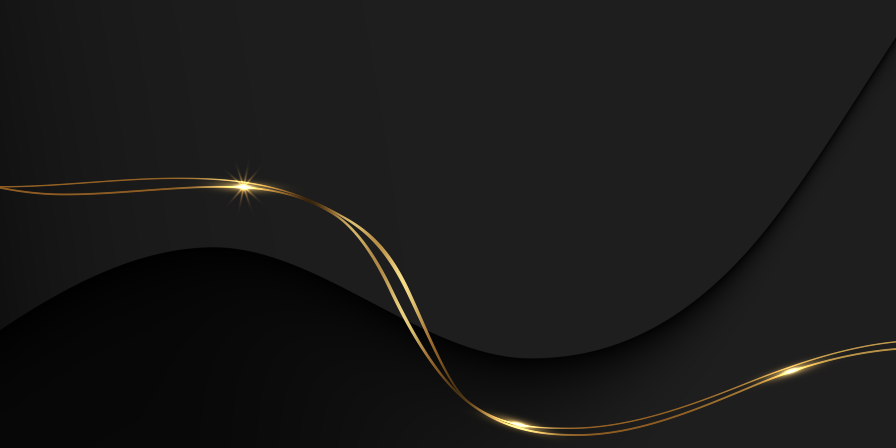
A WebGL 1 fragment shader for this background:

```glsl
precision highp float;
// Dark layered wave panels crossed by two twisting gold strands with glints.

uniform vec2 u_resolution;

// Cubic through two knots, each given as (x, height, slope).
float hermite(float x, vec3 a, vec3 b) {
  float w = b.x - a.x;
  float t = clamp((x - a.x) / w, 0.0, 1.0);
  float s = 1.0 - t;
  return mix(a.y, b.y, t * t * (3.0 - 2.0 * t)) + w * t * s * (a.z * s - b.z * t);
}

float panelEdge(float x) {
  vec3 crest = vec3(0.477, 0.448, 0.0);
  vec3 trough = vec3(1.185, 0.2, 0.0);
  vec3 rise = vec3(1.667, 0.4375, 1.11);
  if (x < crest.x) return hermite(x, vec3(0.0, 0.263, 0.675), crest);
  if (x < trough.x) return hermite(x, crest, trough);
  if (x < rise.x) return hermite(x, trough, rise);
  return hermite(x, rise, vec3(2.0, 0.917, 1.52));
}

float outerStrand(float x) {
  vec3 crest = vec3(0.396, 0.602, 0.0);
  vec3 twist = vec3(0.742, 0.529, -0.55);
  vec3 fall = vec3(0.911, 0.349, -2.1);
  vec3 cross = vec3(1.047, 0.102, -0.75);
  vec3 trough = vec3(1.271, 0.044, 0.0);
  vec3 rise = vec3(1.667, 0.1445, 0.4);
  if (x < crest.x) return hermite(x, vec3(0.0, 0.583, 0.0), crest);
  if (x < twist.x) return hermite(x, crest, twist);
  if (x < fall.x) return hermite(x, twist, fall);
  if (x < cross.x) return hermite(x, fall, cross);
  if (x < trough.x) return hermite(x, cross, trough);
  if (x < rise.x) return hermite(x, trough, rise);
  return hermite(x, rise, vec3(2.0, 0.237, 0.1));
}

float innerStrand(float x) {
  vec3 dip = vec3(0.143, 0.566, 0.0);
  vec3 crest = vec3(0.495, 0.583, 0.0);
  vec3 twist = vec3(0.742, 0.524, -0.6);
  vec3 fall = vec3(0.872, 0.354, -2.1);
  vec3 cross = vec3(1.049, 0.099, -0.75);
  vec3 trough = vec3(1.289, 0.029, 0.0);
  vec3 rise = vec3(1.68, 0.138, 0.42);
  if (x < dip.x) return hermite(x, vec3(0.0, 0.581, -0.2), dip);
  if (x < crest.x) return hermite(x, dip, crest);
  if (x < twist.x) return hermite(x, crest, twist);
  if (x < fall.x) return hermite(x, twist, fall);
  if (x < cross.x) return hermite(x, fall, cross);
  if (x < trough.x) return hermite(x, cross, trough);
  if (x < rise.x) return hermite(x, trough, rise);
  return hermite(x, rise, vec3(2.0, 0.221, 0.08));
}

float bump(float x, float center, float width) {
  float d = (x - center) / width;
  return exp(-d * d);
}

// Coverage of a line of the given half width; slope makes the distance true.
float stroke(float dy, float slope, float halfWidth) {
  float d = abs(dy) / sqrt(1.0 + slope * slope);
  float aa = 0.6 / u_resolution.y;
  return smoothstep(halfWidth + aa, halfWidth - aa, d);
}

// Metal tint along the strands: dark at the twists, pale on the fall.
vec3 goldTint(float x) {
  vec3 gold = mix(vec3(0.58, 0.38, 0.14), vec3(0.76, 0.6, 0.29), smoothstep(1.45, 1.85, x));
  float pale = bump(x, 0.9, 0.045) + 0.75 * bump(x, 0.79, 0.045)
             + 0.7 * bump(x, 0.52, 0.08) + 0.8 * bump(x, 1.16, 0.08);
  gold = mix(gold, vec3(0.96, 0.86, 0.53), min(pale, 1.0));
  return gold * (1.0 - 0.6 * bump(x, 0.69, 0.04) - 0.5 * bump(x, 1.025, 0.04));
}

// Lens-shaped highlight stretched along the strand.
vec3 glint(vec2 p, float angle, float reach) {
  float c = cos(angle), s = sin(angle);
  vec2 q = vec2(c * p.x + s * p.y, c * p.y - s * p.x);
  float halo = bump(q.x, 0.0, reach) * bump(q.y, 0.0, 0.011);
  float core = bump(q.x, 0.0, reach * 0.3) * bump(q.y, 0.0, 0.005);
  return vec3(0.55, 0.43, 0.2) * halo + vec3(0.9, 0.85, 0.65) * core;
}

void main() {
  vec2 p = gl_FragCoord.xy / u_resolution * vec2(2.0, 1.0);
  float x = p.x, e = 0.002;

  // Panels, with the upper one casting a shadow on the lower one
  float slope = (panelEdge(x + e) - panelEdge(x - e)) / (2.0 * e);
  float d = (p.y - panelEdge(x)) / sqrt(1.0 + slope * slope);
  float upper = 0.118 - 0.065 * exp(-x * 3.5) * (1.0 - 0.4 * p.y);
  float lower = mix(0.03, 0.118, smoothstep(0.3, 1.5, x));
  float spread = mix(0.09, 0.012, smoothstep(1.1, 1.85, x));
  lower *= 1.0 - 0.9 * exp(-max(-d, 0.0) / spread);
  float aa = 0.7 / u_resolution.y;
  vec3 color = vec3(mix(lower, upper, smoothstep(-aa, aa, d)));

  // Gold strands
  float swell = 0.003 * bump(x, 0.88, 0.1);
  float slopeIn = (innerStrand(x + e) - innerStrand(x - e)) / (2.0 * e);
  float slopeOut = (outerStrand(x + e) - outerStrand(x - e)) / (2.0 * e);
  vec3 gold = goldTint(x);
  color = mix(color, gold * 0.95, stroke(p.y - innerStrand(x), slopeIn, 0.0021 + 0.6 * swell));
  color = mix(color, gold, stroke(p.y - outerStrand(x), slopeOut, 0.0016 + swell));

  // Highlights, the first with crossed rays
  vec2 star = p - vec2(0.544, 0.583);
  color += glint(star, -0.06, 0.06);
  color += glint(p - vec2(1.159, 0.052), -0.27, 0.06);
  color += glint(p - vec2(1.766, 0.172), 0.3, 0.06);
  for (int i = 0; i < 4; i++) {
    float a = 0.85 + 0.52 * float(i);
    vec2 ray = vec2(cos(a), sin(a));
    float across = dot(star, vec2(-ray.y, ray.x));
    color += vec3(0.5, 0.36, 0.14) * bump(across, 0.0, 0.0022) * bump(dot(star, ray), 0.0, 0.03);
  }
  gl_FragColor = vec4(color, 1.0);
}
```
